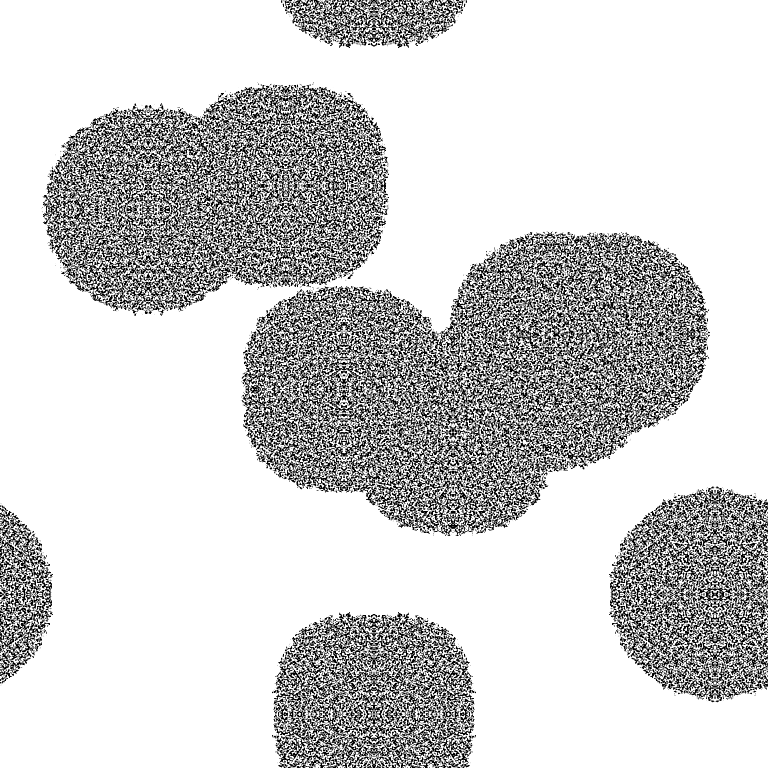
Reproduce this background procedurally as a WebGL 1 fragment shader.

```glsl
precision highp float;
// Mirrored patches of fine black and white grain on a white, wrapping field.

uniform vec2 u_resolution;

const vec3 PAPER = vec3(1.0);
const float FINE_SCALE = 430.0;
const float CLUMP_SCALE = 190.0;
const float GRAIN_SOFTNESS = 370.0;
const float GRAIN_MEAN = 0.51;
const float SCALLOP_SCALE = 95.0;
const float SCALLOP_DEPTH = 0.008;
const float FRAY_SCALE = 260.0;
const float FRAY_DEPTH = 0.005;

// Random unit gradient for a lattice corner
vec2 gradientAt(vec2 cell) {
  vec3 q = fract(vec3(cell.xyx) * vec3(0.1031, 0.1030, 0.0973));
  q += dot(q, q.yzx + 33.33);
  float angle = 6.28318 * fract((q.x + q.y) * q.z);
  return vec2(cos(angle), sin(angle));
}

float gradientNoise(vec2 p) {
  vec2 cell = floor(p);
  vec2 f = p - cell;
  vec2 blend = f * f * f * (f * (f * 6.0 - 15.0) + 10.0);
  float a = dot(gradientAt(cell), f);
  float b = dot(gradientAt(cell + vec2(1.0, 0.0)), f - vec2(1.0, 0.0));
  float c = dot(gradientAt(cell + vec2(0.0, 1.0)), f - vec2(0.0, 1.0));
  float d = dot(gradientAt(cell + 1.0), f - 1.0);
  return mix(mix(a, b, blend.x), mix(c, d, blend.x), blend.y);
}

// Turns the lattice away from the pixel rows
vec2 turn(vec2 p) {
  return mat2(0.83, 0.56, -0.56, 0.83) * p;
}

// Fine specks with some looser clumps
float grainAt(vec2 p, vec2 seed) {
  float fine = gradientNoise(turn(p * FINE_SCALE) + seed);
  float clumps = gradientNoise(turn(p * CLUMP_SCALE) + seed.yx);
  return 0.92 * fine + 0.38 * clumps;
}

// Scalloped and frayed offset of an outline
float raggedness(vec2 p, vec2 seed) {
  float scallop = gradientNoise(p * SCALLOP_SCALE + seed);
  float fray = gradientNoise(p * FRAY_SCALE + seed);
  return SCALLOP_DEPTH * scallop + FRAY_DEPTH * fray;
}

// Approximate distance to a rounded square, from folded coordinates
float superellipse(vec2 folded, float radius, float power) {
  vec2 q = pow(folded / radius + 0.0001, vec2(power));
  return radius * (pow(q.x + q.y, 1.0 / power) - 1.0);
}

// One patch: x = weighted grain, y = grain energy, z = coverage
vec3 patchGrain(vec2 p, vec2 center, float radius, float power, float pixel) {
  // Wrap around the canvas, then mirror about both axes
  vec2 folded = abs(fract(p - center + 0.5) - 0.5);
  vec2 seed = floor(center * 700.0);
  float edge = superellipse(folded, radius, power) + raggedness(folded, seed);
  float cover = 1.0 - smoothstep(-pixel, pixel, edge);
  return vec3(grainAt(folded, seed) * cover, cover * cover, cover);
}

// Overlapping patches mix their grain and share one outline
vec3 join(vec3 a, vec3 b) {
  return vec3(a.xy + b.xy, max(a.z, b.z));
}

void main() {
  float size = min(u_resolution.x, u_resolution.y);
  float pixel = 0.6 / size;
  vec2 p = gl_FragCoord.xy / u_resolution;

  // Upper left pair
  vec3 field = patchGrain(p, vec2(0.193, 0.727), 0.135, 2.05, pixel);
  field = join(field, patchGrain(p, vec2(0.372, 0.758), 0.131, 2.8, pixel));

  // Central cluster
  field = join(field, patchGrain(p, vec2(0.448, 0.493), 0.132, 2.5, pixel));
  field = join(field, patchGrain(p, vec2(0.590, 0.437), 0.132, 2.4, pixel));
  field = join(field, patchGrain(p, vec2(0.716, 0.564), 0.132, 2.0, pixel));
  field = join(field, patchGrain(p, vec2(0.792, 0.565), 0.131, 2.1, pixel));
  field = join(field, patchGrain(p, vec2(0.712, 0.521), 0.132, 2.5, pixel));

  // Patches that wrap across the borders
  field = join(field, patchGrain(p, vec2(0.931, 0.226), 0.137, 2.0, pixel));
  field = join(field, patchGrain(p, vec2(0.487, 0.070), 0.130, 2.8, pixel));

  // Equal contrast under any overlap; specks sharpen as pixels shrink
  float grain = field.x / sqrt(max(field.y, 0.001));
  float contrast = size / GRAIN_SOFTNESS;
  float tone = clamp(GRAIN_MEAN + contrast * grain, 0.0, 1.0);
  gl_FragColor = vec4(mix(PAPER, vec3(tone), field.z), 1.0);
}
```
